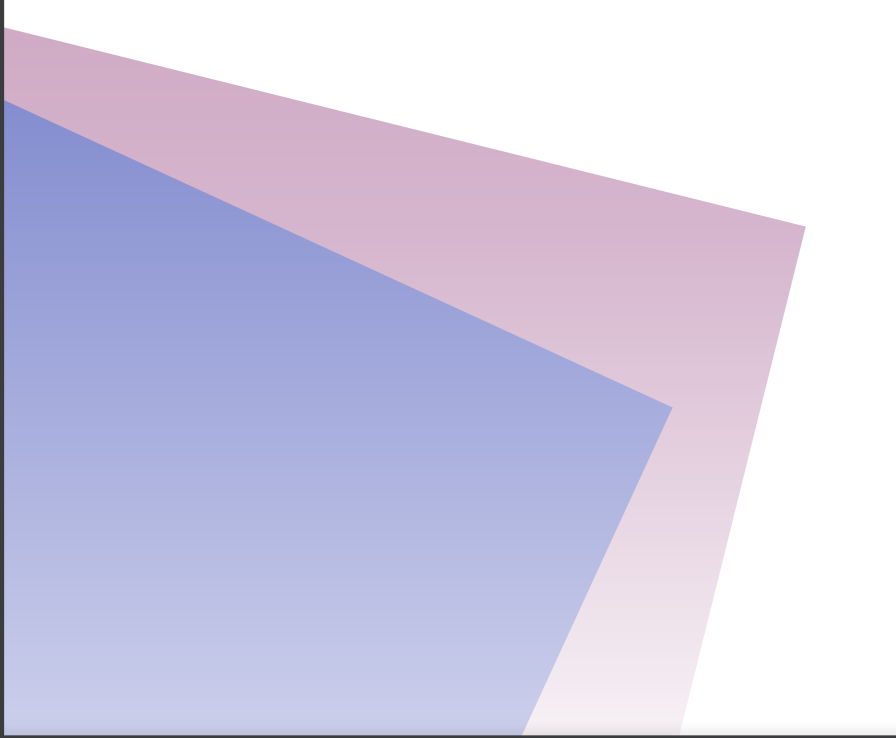
Reproduce this background procedurally as a WebGL 1 fragment shader.

```glsl
precision highp float;
// Two tilted translucent-looking sheets, pink behind blue, on white with a dark left and bottom rule.

uniform vec2 u_resolution;

const vec3 PAPER = vec3(1.0);
const vec3 RULE = vec3(0.23, 0.235, 0.245);
const vec3 PINK_TOP = vec3(0.812, 0.662, 0.765);
const vec3 PINK_MID = vec3(0.838, 0.715, 0.808);
const vec3 PINK_LOW = vec3(0.968, 0.945, 0.960);
const vec3 BLUE_TOP = vec3(0.515, 0.550, 0.812);
const vec3 BLUE_LOW = vec3(0.800, 0.812, 0.922);

// Signed distance to a sheet that extends left and down from its tilted corner.
float sheetDistance(vec2 p, vec2 corner, float tilt) {
  float c = cos(tilt);
  float s = sin(tilt);
  vec2 d = p - corner;
  vec2 local = vec2(c * d.x - s * d.y, s * d.x + c * d.y);
  return max(local.x, local.y);
}

// Smooth coverage of the region with negative distance.
float coverage(float dist, float pixel) {
  return clamp(0.5 - dist / pixel, 0.0, 1.0);
}

// Vertical gradient with a middle stop.
vec3 threeStops(vec3 low, vec3 middle, vec3 top, float stop, float y) {
  vec3 lower = mix(low, middle, clamp(y / stop, 0.0, 1.0));
  return mix(lower, top, clamp((y - stop) / (1.0 - stop), 0.0, 1.0));
}

void main() {
  // Canvas height is one unit.
  float pixel = 1.0 / u_resolution.y;
  vec2 p = gl_FragCoord.xy * pixel;

  // Sheets
  vec3 pink = threeStops(PINK_LOW, PINK_MID, PINK_TOP, 0.67, p.y);
  vec3 blue = mix(BLUE_LOW, BLUE_TOP, clamp(p.y / 0.87, 0.0, 1.0));
  float pinkEdge = sheetDistance(p, vec2(1.0918, 0.6930), 0.2435);
  float blueEdge = sheetDistance(p, vec2(0.9114, 0.4478), 0.4310);
  vec3 color = mix(PAPER, pink, coverage(pinkEdge, pixel));
  color = mix(color, blue, coverage(blueEdge, pixel));

  // Soft shade above the bottom rule
  color *= 1.0 - 0.06 * (1.0 - smoothstep(0.003, 0.024, p.y));

  // Dark rules
  float ruleEdge = min(p.x - 0.0056, p.y - 0.0036);
  color = mix(color, RULE, coverage(ruleEdge, pixel));

  gl_FragColor = vec4(color, 1.0);
}
```
